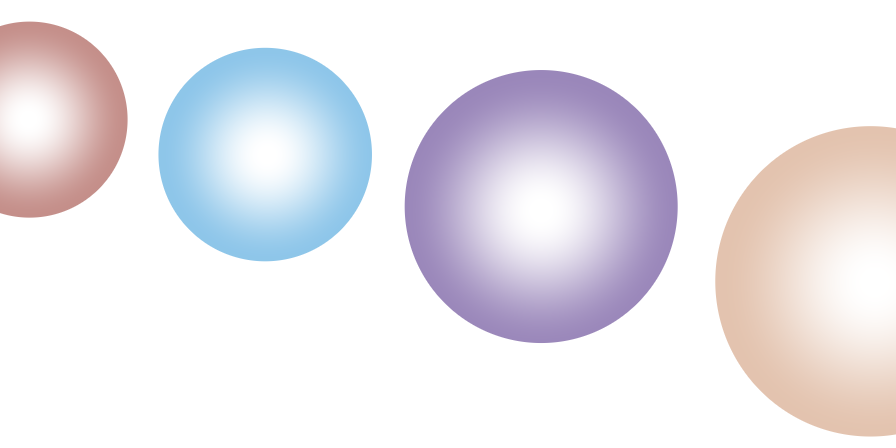
Reproduce this background procedurally as a WebGL 2 fragment shader.

```glsl
#version 300 es
precision highp float;
// Four soft spheres on white, growing in size as they descend to the right.

uniform vec2 u_resolution;
out vec4 fragColor;

const int BALL_COUNT = 4;
const vec3 WHITE = vec3(1.0);
const float CORE_RADIUS = 0.05; // white centre, as a share of the ball radius

// Centre (xy) and radius (z), in canvas heights
const vec3 BALLS[BALL_COUNT] = vec3[](
    vec3(0.066, 0.733, 0.2188),
    vec3(0.592, 0.655, 0.2383),
    vec3(1.208, 0.539, 0.3047),
    vec3(1.943, 0.372, 0.3464));

// Offset of the highlight from each centre
const vec2 HIGHLIGHTS[BALL_COUNT] = vec2[](
    vec2(-0.002, 0.001),
    vec2(0.005, -0.001),
    vec2(0.000, -0.009),
    vec2(0.010, -0.002));

// Rim colours: rose, sky, violet, sand
const vec3 RIMS[BALL_COUNT] = vec3[](
    vec3(0.770, 0.560, 0.540),
    vec3(0.555, 0.775, 0.915),
    vec3(0.605, 0.530, 0.730),
    vec3(0.890, 0.765, 0.685));

// Radial shade from the white highlight to the coloured rim
vec3 ballShade(vec2 p, float radius, vec3 rim) {
    float t = length(p) / radius;
    return mix(WHITE, rim, smoothstep(CORE_RADIUS, 1.0, t));
}

// Antialiased disc mask
float discMask(vec2 p, float radius, float pixel) {
    return clamp(0.5 - (length(p) - radius) / pixel, 0.0, 1.0);
}

void main() {
    vec2 uv = gl_FragCoord.xy / u_resolution.y;
    float pixel = 1.0 / u_resolution.y;
    vec3 color = WHITE;

    for (int i = 0; i < BALL_COUNT; i++) {
        vec2 p = uv - BALLS[i].xy;
        float radius = BALLS[i].z;
        vec3 shade = ballShade(p - HIGHLIGHTS[i], radius, RIMS[i]);
        color = mix(color, shade, discMask(p, radius, pixel));
    }
    fragColor = vec4(color, 1.0);
}
```
